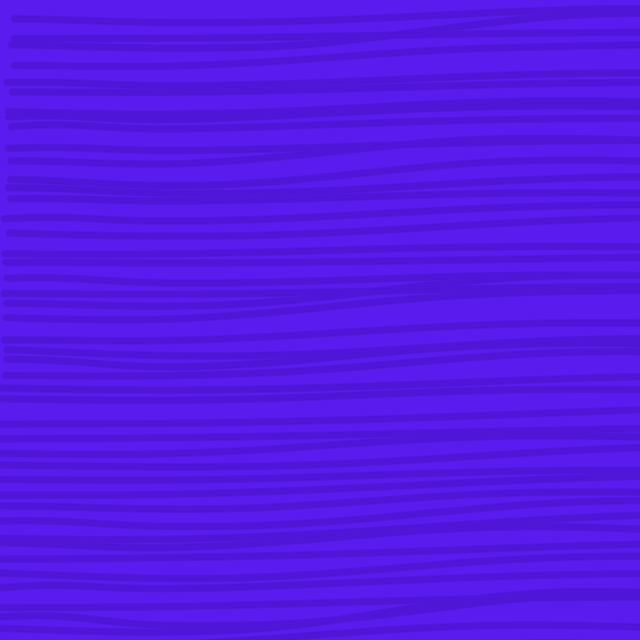
Write a WebGL 2 fragment shader that draws this pattern.

```glsl
#version 300 es
precision highp float;
// Hand-drawn, nearly horizontal strokes in dark violet on a bright violet ground.
// Each stroke is a gently waving height curve with a round left end; the
// distance to the nearest stroke is thresholded, so overlaps stay flat.

uniform vec2 u_resolution;
out vec4 fragColor;

const vec3 GROUND_COLOR = vec3(0.353, 0.107, 0.932);
const vec3 STROKE_COLOR = vec3(0.315, 0.087, 0.845);

const int FIRST_STROKE = -4;        // strokes below the edge rise into view
const int STROKE_COUNT = 44;
const float SPACING = 1.0 / 45.0;
const float HALF_WIDTH = 0.0057;
const float JITTER = 0.85;          // vertical scatter, in spacings
const vec2 TILT_RANGE = vec2(0.008, 0.026);
const vec2 SAG_RANGE = vec2(0.002, 0.013);
const float SWING_HEIGHT = 0.040;   // rare strong climb across neighbours
const float HOOK_HEIGHT = 0.016;    // rare bump near the left end
const float TAU = 6.2831853;

float hash(float stroke, float salt) {
    vec2 p = fract(vec2(stroke, salt) * vec2(0.1031, 0.1137) + 0.37);
    p += dot(p, p.yx + 33.33);
    return fract((p.x + p.y) * p.x * 17.31);
}

// Height of a stroke's centre line at x.
float strokeHeight(float stroke, float x) {
    float level = (stroke + 0.5 + JITTER * (hash(stroke, 1.0) - 0.5)) * SPACING;

    // Long dip on the left, crest on the right, over a slight climb.
    float tilt = mix(TILT_RANGE.x, TILT_RANGE.y, hash(stroke, 2.0));
    float sag = mix(SAG_RANGE.x, SAG_RANGE.y, hash(stroke, 3.0));
    float cycles = mix(0.62, 0.95, hash(stroke, 4.0));
    float phase = 0.9 * (hash(stroke, 5.0) - 0.5);
    float climb = tilt * x - sag * sin(TAU * cycles * x + phase);

    // Local features that only a few strokes show clearly.
    float center = mix(0.4, 0.75, hash(stroke, 6.0));
    float swing = SWING_HEIGHT * pow(hash(stroke, 7.0), 5.0);
    climb += swing * smoothstep(center - 0.28, center + 0.28, x);
    float hookOffset = (x - 0.08) / 0.11;
    float hook = HOOK_HEIGHT * pow(hash(stroke, 8.0), 4.0);
    climb += hook * exp(-hookOffset * hookOffset);

    // Strokes lie flatter towards the top.
    return level + climb * mix(1.0, 0.7, clamp(level, 0.0, 1.0));
}

// Distance to a stroke's centre line, with a rounded left end.
float strokeDistance(float stroke, vec2 p) {
    float start = 0.024 * clamp(stroke * SPACING, 0.0, 1.0) - 0.004;
    start += 0.011 * (hash(stroke, 9.0) - 0.5);
    float x = max(p.x, start);
    float step_ = 0.002;
    float height = strokeHeight(stroke, x);
    float slope = (strokeHeight(stroke, x + step_) - height) / step_;
    float across = (p.y - height) / sqrt(1.0 + slope * slope);
    return length(vec2(x - p.x, across));
}

void main() {
    vec2 p = gl_FragCoord.xy / u_resolution;
    float pixel = 1.0 / min(u_resolution.x, u_resolution.y);

    float nearest = 1.0;
    for (int i = FIRST_STROKE; i < STROKE_COUNT; i++) {
        nearest = min(nearest, strokeDistance(float(i), p));
    }

    float ink = 1.0 - smoothstep(-0.75 * pixel, 0.75 * pixel, nearest - HALF_WIDTH);
    fragColor = vec4(mix(GROUND_COLOR, STROKE_COLOR, ink), 1.0);
}
```
